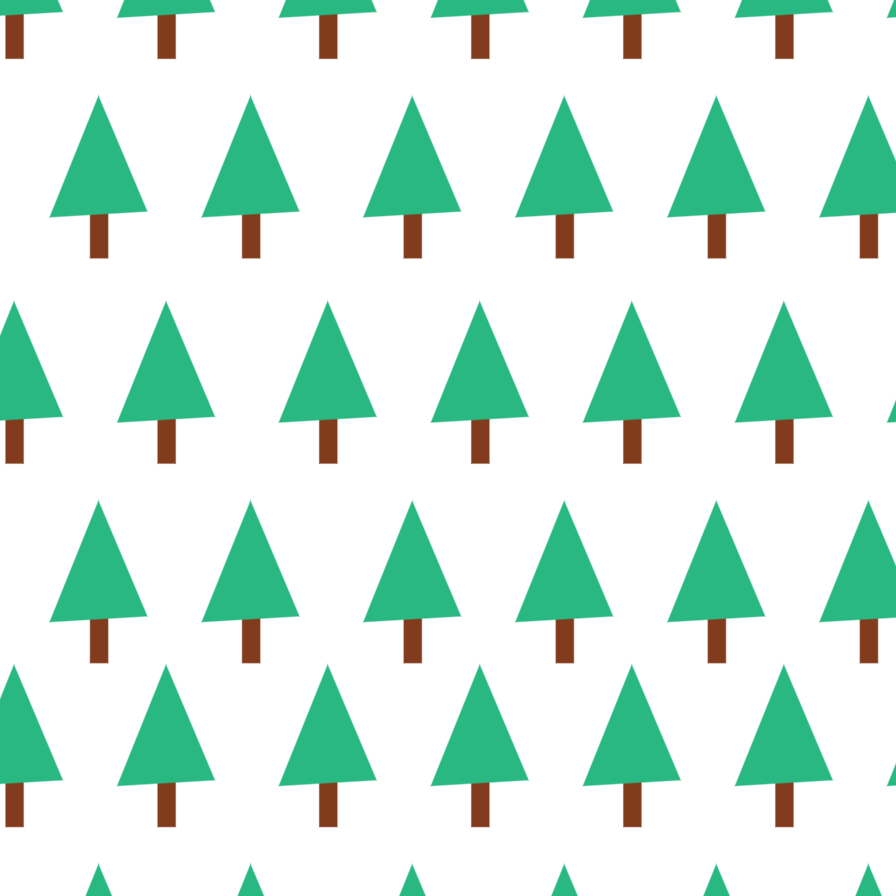
Reproduce this pattern procedurally as a WebGL 2 fragment shader.

```glsl
#version 300 es
precision highp float;
// Staggered rows of green fir trees with brown trunks on white.

uniform vec2 u_resolution;
out vec4 outColor;

const vec3 PAPER = vec3(1.0);
const vec3 LEAF = vec3(0.16, 0.72, 0.51);
const vec3 BARK = vec3(0.51, 0.23, 0.11);

const int ROWS = 6;
const int COLUMNS = 7;

// Signed distance to the line a-b, positive on the outer side.
float edgeDistance(vec2 p, vec2 a, vec2 b) {
    vec2 along = b - a;
    return dot(p - a, normalize(vec2(along.y, -along.x)));
}

float triangleDistance(vec2 p, vec2 a, vec2 b, vec2 c) {
    return max(edgeDistance(p, a, b), max(edgeDistance(p, b, c), edgeDistance(p, c, a)));
}

float boxDistance(vec2 p, vec2 center, vec2 halfSize) {
    vec2 d = abs(p - center) - halfSize;
    return max(d.x, d.y);
}

// Crown with a slightly slanted base; p is measured down from the tip.
float crownDistance(vec2 p) {
    return triangleDistance(p, vec2(0.0), vec2(0.0547, 0.1293), vec2(-0.0547, 0.1358));
}

float trunkDistance(vec2 p) {
    return boxDistance(p, vec2(0.0007, 0.1527), vec2(0.0102, 0.0289));
}

// Tip of a tree: odd rows shift sideways, and spacing changes once each way.
vec2 treeTip(int row, int column) {
    float stagger = float(row % 2);
    float pair = float(row / 2);
    float col = float(column);
    float x = 0.0156 + 0.1697 * col + 0.0107 * step(2.0, col) + 0.0943 * stagger;
    float y = -0.1159 + 0.4518 * pair - 0.0462 * step(2.0, pair) + 0.2227 * stagger;
    return vec2(x, y);
}

// Antialiased coverage of a shape.
float coverage(float dist, float softness) {
    return 1.0 - smoothstep(-softness, softness, dist);
}

void main() {
    vec2 p = gl_FragCoord.xy / u_resolution;
    p.y = 1.0 - p.y;
    float softness = 1.0 / min(u_resolution.x, u_resolution.y);

    // Nearest crown and trunk over the whole grid.
    float crown = 1.0;
    float trunk = 1.0;
    for (int row = 0; row < ROWS; row++) {
        for (int column = 0; column < COLUMNS; column++) {
            vec2 local = p - treeTip(row, column);
            crown = min(crown, crownDistance(local));
            trunk = min(trunk, trunkDistance(local));
        }
    }

    // Crowns overlap the tops of the trunks.
    vec3 color = mix(PAPER, BARK, coverage(trunk, softness));
    color = mix(color, LEAF, coverage(crown, softness));
    outColor = vec4(color, 1.0);
}
```
